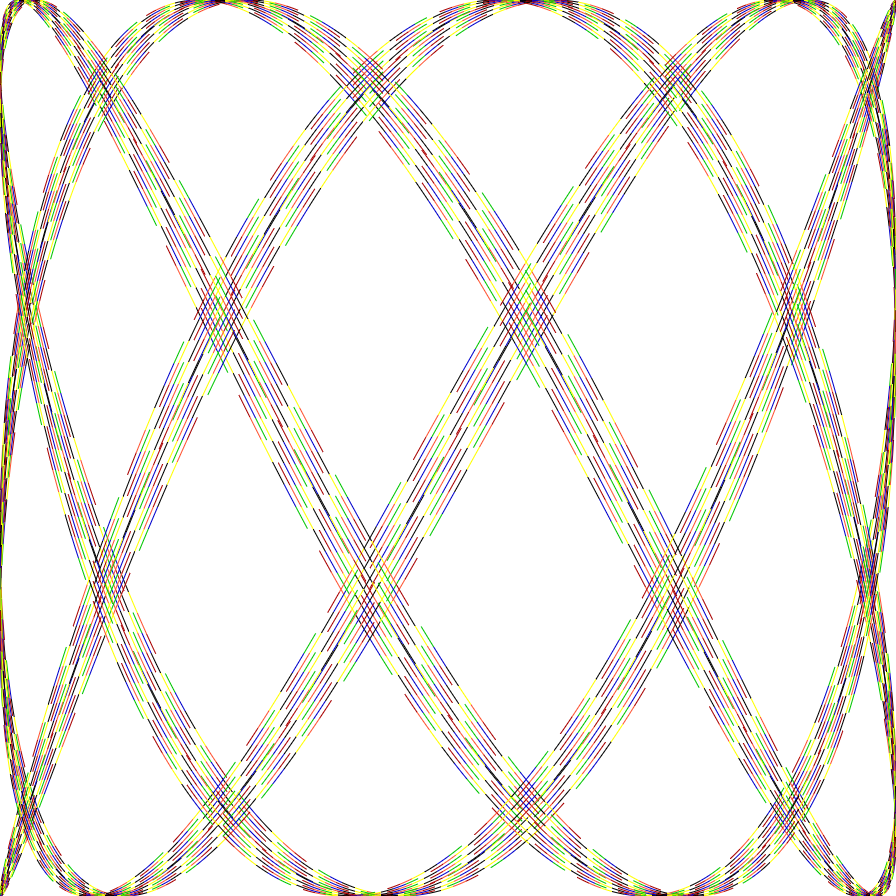
Write a WebGL 2 fragment shader that draws this pattern.

```glsl
#version 300 es
precision highp float;

uniform vec2 u_resolution;
out vec4 fragColor;

const float TAU = 6.28318531;
const float FREQ_X = 5.0;
const float FREQ_Y = 9.0;
const int LOBES = 9;              // vertical swings in one pass
const int PASSES = 6;             // passes that make up the woven band
const float START_PHASE = -0.066;
const float DRIFT = 0.0129;       // horizontal phase gained per pass
const float BAND_REACH = 0.15;    // widest horizontal search around the band
const float DASH = 0.05 / FREQ_Y; // curve parameter covered by one dash
const float DASH_SHIFT = 6.3;
const float INKS = 6.0;           // coloured dashes, followed by one gap
const float HALF_WIDTH = 0.00115;
const vec3 PAPER = vec3(1.0);
const vec3 PALETTE[6] = vec3[6](
    vec3(0.66, 0.0, 0.0),
    vec3(1.0, 0.33, 0.2),
    vec3(1.0, 1.0, 0.0),
    vec3(0.0),
    vec3(0.0, 0.0, 0.8),
    vec3(0.0, 0.78, 0.0));

const vec2 SPEED = vec2(FREQ_X + DRIFT / TAU, FREQ_Y);

vec2 curveAngles(float u) {
    return SPEED * u + vec2(START_PHASE, 0.0);
}

// Moves the parameter towards the closest point of the curve.
float refine(vec2 p, float u) {
    vec2 angles = curveAngles(u);
    vec2 tangent = SPEED * sin(angles);
    float stepSize = dot(p + cos(angles), tangent) / (dot(tangent, tangent) + 0.001);
    return u + clamp(stepSize, -0.02, 0.02);
}

// Colour and coverage of the dashed strand near parameter u.
vec4 strand(vec2 p, float u, float side, float pixel) {
    u = refine(p, u);
    u = refine(p, u);
    vec2 angles = curveAngles(u);
    float dist = length(p + cos(angles));
    float coverage = clamp((HALF_WIDTH - dist) / pixel + 0.5, 0.0, 1.0);

    // Count each point once where rising and falling sides meet.
    coverage *= step(0.0, side * sin(angles.y));

    float dash = mod((u + 0.5 * TAU) / DASH + DASH_SHIFT, INKS + 1.0);
    float dashLength = DASH * length(SPEED * sin(angles));
    float toGap = min(dash, INKS - dash) * dashLength;
    coverage *= clamp(toGap / pixel + 0.5, 0.0, 1.0);
    return vec4(PALETTE[int(min(dash, INKS - 1.0))], coverage);
}

void main() {
    vec2 p = 2.0 * gl_FragCoord.xy / u_resolution - 1.0;
    float pixel = 2.0 / min(u_resolution.x, u_resolution.y);
    float height = acos(clamp(-p.y, -1.0, 1.0));
    vec3 color = PAPER;

    // Visit every place where the curve reaches this height.
    for (int lobe = 0; lobe < LOBES; lobe++) {
        for (float side = -1.0; side < 2.0; side += 2.0) {
            float turn = float(lobe - LOBES / 2);
            float u = (side * height + TAU * turn) / FREQ_Y;
            if (abs(p.x + cos(FREQ_X * u)) > BAND_REACH) continue;

            // Lay the drifting passes over each other.
            for (int pass = 0; pass < PASSES; pass++) {
                vec4 ink = strand(p, u + TAU * float(pass), side, pixel);
                color = mix(color, ink.rgb, ink.a);
            }
        }
    }
    fragColor = vec4(color, 1.0);
}
```
